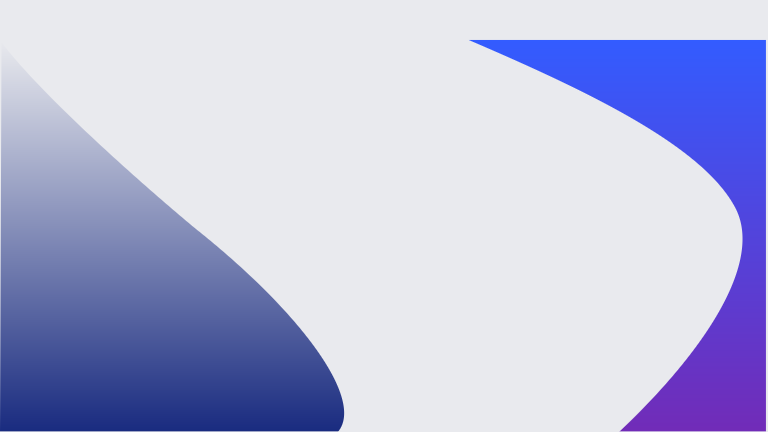
Write a WebGL 2 fragment shader that draws this background.

```glsl
#version 300 es
precision highp float;
// Pale page with a fading navy wave at left and a blue-violet sweep at right.

#define PAGE_COLOR vec3(0.914, 0.918, 0.933)
#define NAVY vec3(0.098, 0.168, 0.500)
#define BLUE vec3(0.200, 0.360, 1.000)
#define VIOLET vec3(0.445, 0.170, 0.720)
#define ASPECT (16.0 / 9.0)
#define SHAPE_TOP 0.9075
#define SHAPE_BOTTOM 0.0015
#define RIGHT_MARGIN 1.773
#define LEFT_SLANT 0.0035

uniform vec2 u_resolution;
out vec4 outColor;

vec2 bezier(vec2 a, vec2 b, vec2 c, vec2 d, float t) {
    float s = 1.0 - t;
    return s * s * s * a + 3.0 * s * t * (s * b + t * c) + t * t * t * d;
}

vec2 bezierTangent(vec2 a, vec2 b, vec2 c, vec2 d, float t) {
    float s = 1.0 - t;
    return s * s * (b - a) + 2.0 * s * t * (c - b) + t * t * (d - c);
}

// Signed distance to a curve that descends in y; positive to its right.
float curveSide(vec2 p, vec2 a, vec2 b, vec2 c, vec2 d) {
    float lo = 0.0, hi = 1.0;
    for (int i = 0; i < 16; i++) {
        float mid = 0.5 * (lo + hi);
        if (bezier(a, b, c, d, mid).y > p.y) lo = mid;
        else hi = mid;
    }
    float t = 0.5 * (lo + hi);
    vec2 tangent = normalize(bezierTangent(a, b, c, d, t));
    return (p.x - bezier(a, b, c, d, t).x) * abs(tangent.y);
}

float leftWave(vec2 p) {
    vec2 joint = vec2(0.451, 0.472);
    return p.y > joint.y
        ? curveSide(p, vec2(0.0, 0.907), vec2(0.081, 0.796), vec2(0.301, 0.597), joint)
        : curveSide(p, joint, vec2(0.699, 0.275), vec2(0.845, 0.074), vec2(0.782, 0.0));
}

float rightSweep(vec2 p) {
    vec2 joint = vec2(1.701, 0.521);
    return p.y > joint.y
        ? curveSide(p, vec2(1.086, 0.907), vec2(1.366, 0.787), vec2(1.625, 0.662), joint)
        : curveSide(p, joint, vec2(1.769, 0.396), vec2(1.634, 0.190), vec2(1.433, 0.0));
}

// Coverage of the region where the distance is positive.
float cover(float dist, float pixel) {
    return clamp(0.5 + dist / pixel, 0.0, 1.0);
}

void main() {
    vec2 p = gl_FragCoord.xy / u_resolution * vec2(ASPECT, 1.0);
    float pixel = 1.0 / u_resolution.y;
    float height = clamp(p.y / SHAPE_TOP, 0.0, 1.0);
    float band = cover(SHAPE_TOP - p.y, pixel) * cover(p.y - SHAPE_BOTTOM, pixel);

    // Left wave fades upward into the page, with a slightly slanted outer edge.
    float wave = band * cover(-leftWave(p), pixel) * cover(p.x - LEFT_SLANT * height, pixel);
    vec3 color = mix(PAGE_COLOR, mix(NAVY, PAGE_COLOR, height), wave);

    // Right sweep runs from violet below to blue above.
    float sweep = band * cover(rightSweep(p), pixel) * cover(RIGHT_MARGIN - p.x, pixel);
    color = mix(color, mix(VIOLET, BLUE, height), sweep);

    outColor = vec4(color, 1.0);
}
```
